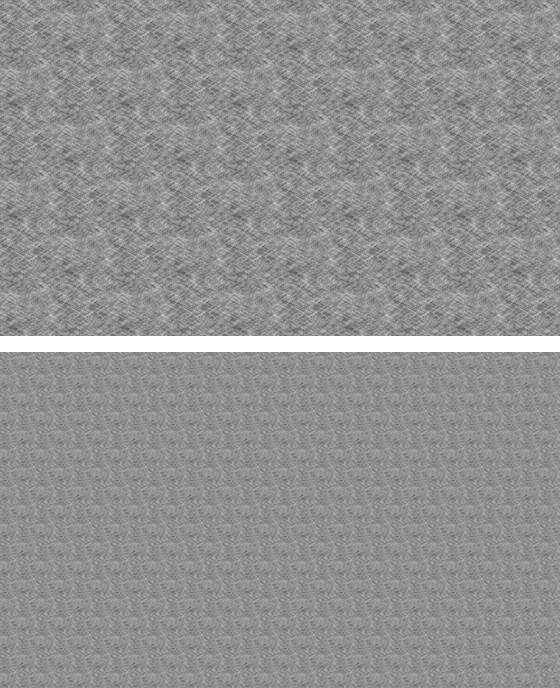
Top: one tile. Bottom: repeated 3 by 3.
Reproduce this texture procedurally as a Shadertoy shader.

```glsl
// Grey brushed surface with fine crossed scratches, repeated in half-shifted rows.
// A square tile standing on its corner holds wrapped streak noise, single
// scratches, grain and faint light and dark patches.
#define COLUMNS 5.0
#define ROWS 6.0
#define BASE_GREY 0.556
#define HATCH_LINES 54
#define HATCH_CONTRAST 0.092
#define GRAIN_CELLS 72
#define GRAIN_CONTRAST 0.14
#define SCRATCHES 110
#define SCRATCH_HALF_WIDTH 0.0035
#define SCRATCH_CONTRAST 0.075
#define PATCH_CONTRAST 0.045

float hash(ivec2 cell, int seed) {
    uint h = uint(cell.x) * 1597u + uint(cell.y) * 51749u + uint(seed) * 9277u;
    h = h * 747796405u + 2891336u;
    h = ((h >> ((h >> 28u) + 4u)) ^ h) * 277803737u;
    h = (h >> 22u) ^ h;
    return float(h & 65535u) / 65535.0;
}

int wraps(int i, int n) {
    return int(floor((float(i) + 0.5) / float(n)));
}

// Hash of a cell on a grid that wraps, its rows slanted by shear cells per tile
float wrappedHash(ivec2 cell, ivec2 count, int shear, int seed) {
    int w = wraps(cell.x, count.x);
    cell -= w * ivec2(count.x, shear);
    cell.y -= wraps(cell.y, count.y) * count.y;
    return hash(cell, seed);
}

// Value noise, stretched along slanted rows, in -0.5 to 0.5
float tileNoise(vec2 q, ivec2 count, int shear, int seed) {
    vec2 g = q * vec2(count) + vec2(0.0, float(shear) * q.x);
    ivec2 c = ivec2(floor(g));
    vec2 f = fract(g);
    f = f * f * (3.0 - 2.0 * f);
    float a = wrappedHash(c, count, shear, seed);
    float b = wrappedHash(c + ivec2(1, 0), count, shear, seed);
    float d = wrappedHash(c + ivec2(0, 1), count, shear, seed);
    float e = wrappedHash(c + ivec2(1, 1), count, shear, seed);
    return mix(mix(a, b, f.x), mix(d, e, f.x), f.y) - 0.5;
}

// Shortest offset from a centre, across the tile edges
vec2 wrappedOffset(vec2 q, vec2 centre) {
    return fract(q - centre + 0.5) - 0.5;
}

float blob(vec2 q, vec2 centre, float radius) {
    vec2 d = wrappedOffset(q, centre) / radius;
    return exp(-dot(d, d));
}

// Crossed families of dense short streaks at different slants
float hatch(vec2 q) {
    float sum = 0.0;
    for (int i = 0; i < 6; i++) {
        vec2 along = i % 2 == 0 ? q : q.yx;
        sum += tileNoise(along, ivec2(9 + i, HATCH_LINES + 2 * i), -4 - 4 * i, 11 + i);
    }
    return sum * (1.0 + 0.8 * tileNoise(q, ivec2(5), 0, 53));
}

// Single light and dark scratches, in two main directions
float scratches(vec2 q, float pixel) {
    float sum = 0.0;
    for (int i = 0; i < SCRATCHES; i++) {
        vec2 centre = vec2(hash(ivec2(i, 0), 31), hash(ivec2(i, 1), 31));
        float angle = (i % 2 == 0 ? 0.66 : -0.54) + 0.5 * (hash(ivec2(i, 2), 31) - 0.5);
        vec2 dir = vec2(cos(angle) + sin(angle), cos(angle) - sin(angle)) * 0.70711;
        float halfLength = mix(0.05, 0.36, pow(hash(ivec2(i, 3), 31), 3.0));
        vec2 d = wrappedOffset(q, centre);
        float across = abs(dot(d, vec2(-dir.y, dir.x)));
        float fade = 1.0 - smoothstep(0.6, 1.0, abs(dot(d, dir)) / halfLength);
        float line = 1.0 - smoothstep(SCRATCH_HALF_WIDTH - 0.5 * pixel,
                                      SCRATCH_HALF_WIDTH + 0.5 * pixel, across);
        float tone = hash(ivec2(i, 4), 31) < 0.62 ? 1.0 : -0.9;
        sum += tone * line * fade;
    }
    return sum;
}

// Soft uneven shading and the row of dark flecks that marks each repeat
float patches(vec2 q) {
    float sum = 0.6 * tileNoise(q, ivec2(5), 0, 51) + tileNoise(q, ivec2(13), 0, 52);
    sum += 0.8 * blob(q, vec2(0.36, 0.62), 0.16);
    sum += 0.9 * blob(q, vec2(0.84, 0.01), 0.09) + 0.8 * blob(q, vec2(0.63, 0.28), 0.09);
    sum -= 0.5 * blob(q, vec2(0.20, 0.98), 0.17) + 0.5 * blob(q, vec2(0.86, 0.32), 0.15);
    for (int i = 0; i < 5; i++) {
        float along = float(i);
        vec2 fleck = vec2(0.52 + 0.035 * along, 0.51 + 0.055 * along);
        sum -= (3.0 - 0.4 * along) * blob(q, fleck, 0.021);
    }
    return sum;
}

void mainImage(out vec4 fragColor, in vec2 fragCoord) {
    // Tile axes run along the two diagonals
    vec2 p = fragCoord / iResolution.xy * vec2(COLUMNS, ROWS);
    vec2 q = vec2(p.x + 0.5 * p.y, p.x - 0.5 * p.y);
    float pixel = 1.41421 * COLUMNS / iResolution.x;

    float grey = BASE_GREY + HATCH_CONTRAST * hatch(q);
    grey += GRAIN_CONTRAST * tileNoise(q, ivec2(GRAIN_CELLS), 0, 71);
    grey += SCRATCH_CONTRAST * scratches(q, pixel);
    grey += PATCH_CONTRAST * patches(q);
    fragColor = vec4(vec3(clamp(grey, 0.28, 0.82)), 1.0);
}
```
